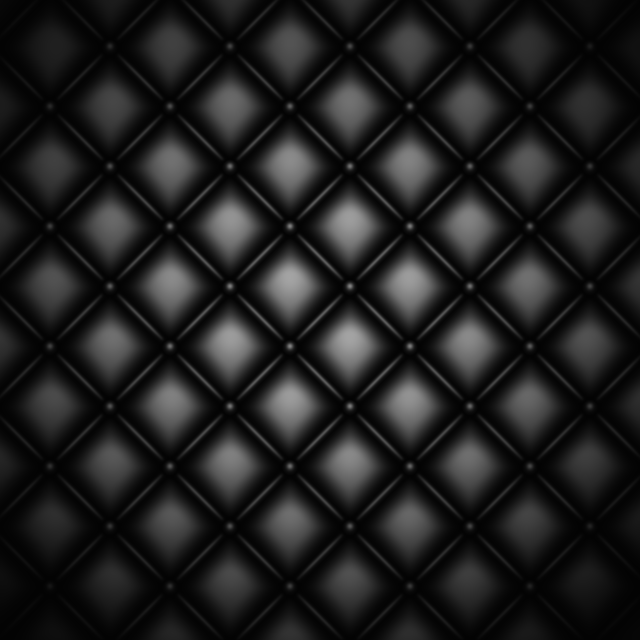
Write a WebGL 2 fragment shader that draws this pattern.

```glsl
#version 300 es
precision highp float;

uniform vec2 u_resolution;
out vec4 fragColor;

const float PITCH = 0.1875;                  // spacing of buttons in one row
const vec2 BUTTON_ORIGIN = vec2(0.1719, 0.9258);
const vec2 LIGHT_CENTRE = vec2(0.5, 0.525);
const float BUTTON_RADIUS = 0.062;
const float SEAM_HALF_WIDTH = 0.036;
const vec3 LEATHER_BLACK = vec3(0.012);
const vec3 LEATHER_SHINE = vec3(0.63);

float bell(float x, float width) {
    float t = x / width;
    return exp(-t * t);
}

float softAbs(float x, float rounding) {
    return sqrt(x * x + rounding * rounding);
}

// Diagonal axes: seams lie on whole numbers of either component.
vec2 toDiagonal(vec2 p) {
    return vec2(p.x + p.y, p.x - p.y);
}

vec2 fromDiagonal(vec2 d) {
    return 0.5 * vec2(d.x + d.y, d.x - d.y);
}

// Padded diamond, lit from slightly above its centre.
float pillowLight(vec2 q) {
    float inset = 0.5 - softAbs(q.x, 0.035) - softAbs(q.y, 0.025);
    float dome = smoothstep(0.02, 0.34, inset);
    float sides = bell(q.x, 0.30);
    float lower = mix(0.68, 1.0, smoothstep(-0.22, 0.08, q.y));
    float upper = 1.0 - 0.35 * smoothstep(0.10, 0.30, q.y);
    return dome * sides * lower * upper;
}

// Rounded piping: across is signed distance, along is 0 at a button.
float pipingLight(float across, float along) {
    float body = 0.14 * bell(across, 0.030);
    float gloss = 0.42 * bell(across - 0.004, 0.014);
    float fade = smoothstep(0.06, 0.40, along);
    float rim = 0.045 * bell(abs(across) - 0.056, 0.009);
    return (body + gloss) * mix(0.25, 1.0, fade) + rim * fade;
}

float pipingMask(float across, float blur) {
    return 1.0 - smoothstep(SEAM_HALF_WIDTH - blur, SEAM_HALF_WIDTH + 0.03, abs(across));
}

// Small dark sphere with a soft highlight.
float buttonLight(vec2 q) {
    float body = 0.16 * (1.0 - smoothstep(0.0, BUTTON_RADIUS, length(q)));
    float gloss = 0.62 * bell(length(q - vec2(0.0, 0.012)), 0.026);
    return 0.03 + body + gloss;
}

float spotlight(vec2 uv) {
    return 1.0 - smoothstep(0.05, 0.78, distance(uv, LIGHT_CENTRE));
}

void main() {
    vec2 uv = gl_FragCoord.xy / u_resolution;
    vec2 p = (uv - BUTTON_ORIGIN) / PITCH;
    float blur = 1.0 / (PITCH * min(u_resolution.x, u_resolution.y));

    vec2 diagonal = toDiagonal(p);
    vec2 toSeam = diagonal - round(diagonal);
    vec2 fromCentre = fromDiagonal(fract(diagonal) - 0.5);
    vec2 fromButton = fromDiagonal(toSeam);

    // Pillows
    float light = pillowLight(fromCentre);

    // Piping along both diagonals, highlights on the upper side
    vec2 across = vec2(toSeam.x, -toSeam.y) * 0.70711;
    vec2 along = abs(toSeam.yx);
    light = mix(light, pipingLight(across.x, along.x), pipingMask(across.x, blur));
    light = mix(light, pipingLight(across.y, along.y), pipingMask(across.y, blur));

    // Buttons in shaded sockets
    float buttonDistance = length(fromButton);
    light *= smoothstep(BUTTON_RADIUS, BUTTON_RADIUS + 0.05, buttonDistance);
    float buttonMask = 1.0 - smoothstep(BUTTON_RADIUS - blur, BUTTON_RADIUS + blur, buttonDistance);
    light = mix(light, buttonLight(fromButton), buttonMask);

    vec3 colour = LEATHER_BLACK + LEATHER_SHINE * light * spotlight(uv);
    fragColor = vec4(colour, 1.0);
}
```
